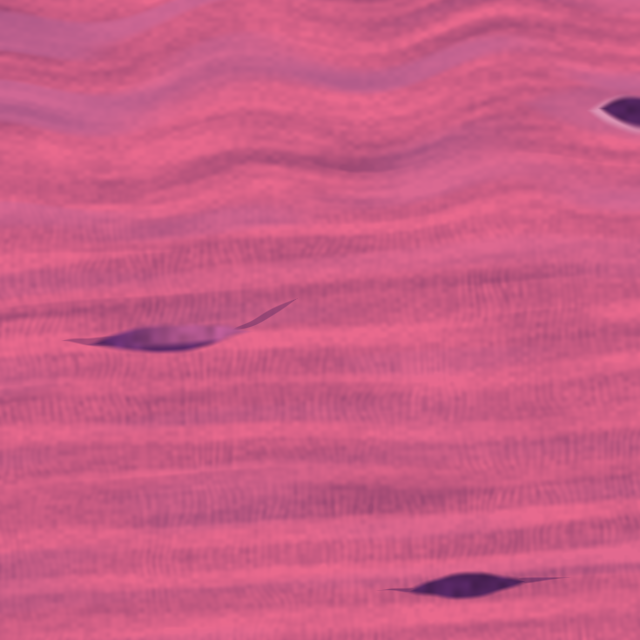
A Shadertoy shader for this texture:

```glsl
// Stained muscle tissue: wavy pink fibres, cross-striated bands and dark spindle nuclei.
#define BAND_PERIOD 0.078
#define STRIA_FREQ 82.0
#define STRIA_DEPTH 0.30
#define STREAK_DEPTH 1.25
#define GRAIN_DEPTH 0.30
#define FIBRE_DARK vec3(0.66, 0.30, 0.465)
#define FIBRE_LIGHT vec3(0.90, 0.405, 0.55)
#define LILAC vec3(0.74, 0.40, 0.60)
#define NUCLEUS vec3(0.32, 0.14, 0.36)
#define MAUVE vec3(0.68, 0.33, 0.54)
#define PALE_RIM vec3(0.88, 0.62, 0.74)

float hash(vec2 p) {
    return fract(sin(dot(p, vec2(127.1, 311.7))) * 43758.5453);
}

float noise(vec2 p) {
    vec2 cell = floor(p), f = fract(p);
    f = f * f * (3.0 - 2.0 * f);
    float low = mix(hash(cell), hash(cell + vec2(1, 0)), f.x);
    float high = mix(hash(cell + vec2(0, 1)), hash(cell + vec2(1, 1)), f.x);
    return mix(low, high, f.y);
}

// Height across the fibres, following their slope and waves.
float acrossFibres(vec2 p, float upper) {
    float gentle = 0.13 * p.x - 0.055 * p.x * p.x;
    float wavy = 0.08 * p.x + 0.02 * sin(6.2832 * (2.4 * (p.x - 0.17) - 0.25));
    float drift = 0.022 * (noise(p * vec2(3.0, 5.0)) - 0.5);
    return p.y - mix(gentle, wavy, upper) + drift;
}

// Lens-shaped cell body with pointed ends, 1 inside and 0 outside.
float spindle(vec2 p, vec2 centre, vec2 radius, float tilt) {
    vec2 q = p - centre;
    q.y -= tilt * q.x + 0.006 * (noise(p * 28.0) - 0.5);
    q /= radius;
    return smoothstep(0.0, 0.45, 1.0 - abs(q.y) - q.x * q.x);
}

// Longitudinal streaks, centred on zero.
float streaks(float x, float v) {
    float broad = noise(vec2(x * 4.0, v * 38.0));
    float thin = noise(vec2(x * 12.0 + 5.0, v * 85.0));
    return 0.6 * broad + 0.4 * thin - 0.5;
}

// Short irregular bars that stand across the fibres, centred on zero.
float striations(vec2 p, float v) {
    float jitter = 2.2 * noise(vec2(p.x * 14.0, v * 22.0));
    float bars = 0.5 * sin(6.2832 * (p.x * STRIA_FREQ + 6.0 * v + jitter));
    float broken = noise(vec2(p.x * 150.0, v * 32.0)) - 0.5;
    float patches = smoothstep(0.15, 0.75, noise(p * vec2(9.0, 20.0) + 3.0));
    return (0.5 * bars + broken) * mix(0.35, 1.0, patches);
}

vec3 fibreColour(vec2 p) {
    float upper = smoothstep(0.58, 0.76, p.y + 0.03 * p.x);
    float v = acrossFibres(p, upper);
    float streak = streaks(p.x, v);

    // Lower part: thin bright ridges between wide striated bands.
    float phase = v / BAND_PERIOD + 0.7 * noise(vec2(p.x * 2.5, v * 9.0));
    float wave = 0.5 + 0.5 * cos(6.2832 * phase);
    float ridge = smoothstep(0.35, 0.95, wave);
    ridge *= mix(0.55, 1.0, noise(vec2(p.x * 5.0, v * 14.0)));
    float banded = mix(0.47, 0.97, ridge) + 0.5 * streak;
    banded += STRIA_DEPTH * striations(p, v) * (1.0 - 0.8 * ridge);

    // Upper part: fine streaks only.
    float streaked = 0.64 + STREAK_DEPTH * streak;
    float tone = mix(banded, streaked, upper);

    // Dark seams, soft blotches and grain.
    float seam = smoothstep(0.68, 0.92, noise(vec2(p.x * 3.5 + 7.0, v * 32.0)));
    tone -= 0.32 * seam;
    tone += 0.22 * (noise(p * vec2(6.0, 9.0) + 11.0) - 0.5);
    tone += GRAIN_DEPTH * (noise(p * vec2(95.0, 130.0)) - 0.5);
    vec3 colour = mix(FIBRE_DARK, FIBRE_LIGHT, clamp(tone, -0.15, 1.05));

    // Lilac threads of connective tissue.
    float thread = smoothstep(0.55, 0.85, noise(vec2(p.x * 3.0 + 2.0, v * 26.0 + 9.0)));
    return mix(colour, LILAC, thread * mix(0.15, 0.55, upper));
}

vec3 addNuclei(vec3 colour, vec2 p) {
    float mottle = 0.85 + 0.3 * noise(p * 70.0);

    // Long dark nucleus with thin tails.
    float tails = spindle(p, vec2(0.74, 0.087), vec2(0.16, 0.008), 0.08);
    float body = spindle(p, vec2(0.73, 0.085), vec2(0.105, 0.023), 0.08);
    colour = mix(colour, NUCLEUS * mottle, max(body, 0.55 * tails));

    // Half-faded nucleus: dark at its left end and lower edge.
    vec2 centre = vec2(0.265, 0.472);
    float wisp = spindle(p, vec2(0.41, 0.505), vec2(0.06, 0.007), 0.5);
    float lead = spindle(p, vec2(0.17, 0.466), vec2(0.08, 0.009), 0.0);
    body = spindle(p, centre, vec2(0.135, 0.027), 0.08);
    float fade = smoothstep(-0.11, 0.03, p.x - centre.x);
    fade *= smoothstep(-0.018, -0.004, p.y - centre.y - 0.08 * (p.x - centre.x));
    colour = mix(colour, NUCLEUS, 0.4 * max(wisp, lead));
    colour = mix(colour, mix(NUCLEUS * 1.15, MAUVE, fade) * mottle, body);

    // Nucleus cut by the right edge, in a lilac haze with a pale rim.
    centre = vec2(1.0, 0.825);
    float haze = spindle(p, centre, vec2(0.20, 0.055), -0.08);
    float rim = spindle(p, centre - vec2(0.008, 0.004), vec2(0.078, 0.034), -0.08);
    body = spindle(p, centre, vec2(0.068, 0.030), -0.08);
    colour = mix(colour, LILAC * 0.95, 0.45 * haze);
    colour = mix(colour, PALE_RIM, 0.8 * rim * (1.0 - body));
    return mix(colour, NUCLEUS * mottle, body);
}

void mainImage(out vec4 fragColor, in vec2 fragCoord) {
    vec2 p = fragCoord / iResolution.y;
    fragColor = vec4(addNuclei(fibreColour(p), p), 1.0);
}
```
